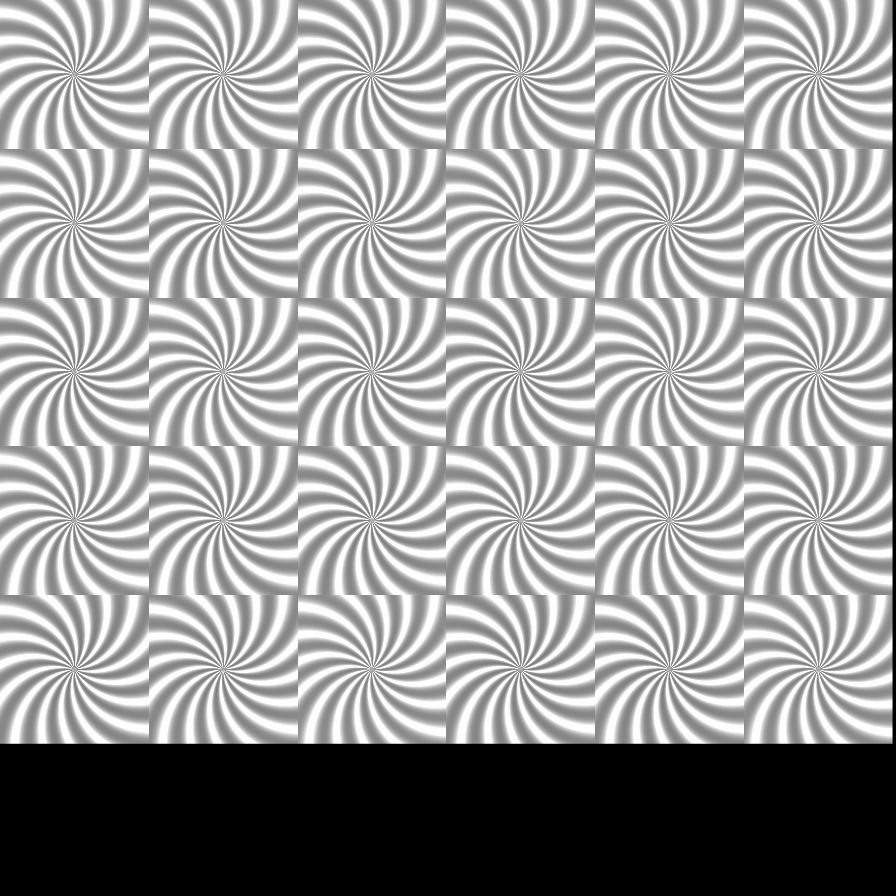
A Shadertoy shader for this pattern:

```glsl
// Grid of grey pinwheel spirals on white, with black margins below and at the right.
#define TILE 0.16602     // tile side, in canvas heights
#define COLUMNS 6.0
#define ROWS 5.0
#define ARMS 16.0        // spiral arms per tile
#define TWIST 1.2        // radians of turn per tile of radius
#define ARM_OFFSET 0.78  // rotation, in arm spacings
#define ARM_HALF 0.76    // share of a spacing covered by grey
#define SOFTNESS 2.3     // exponent of the grey falloff
#define CORE_GREY 0.50
#define OUTER_LIFT 0.06  // lightening of arms away from the hub
#define PHASE_VARY 0.07  // rotation differences between tiles

const float TAU = 6.2831853;

// Layered sines: a slow, repeatable variation in about -1..1
float tileVariation(vec2 cell) {
    return 0.6 * sin(dot(cell, vec2(1.9, 2.7))) + 0.4 * sin(dot(cell, vec2(4.1, 1.3)) + 1.0);
}

// Grey level of one pinwheel; p is centred, in tile units
float pinwheel(vec2 p, float vary, float pixel) {
    float radius = length(p);
    float angle = atan(p.y, p.x + 1e-6);
    float phase = ARMS * (angle - TWIST * radius) / TAU - ARM_OFFSET + PHASE_VARY * vary;
    float fromCore = 2.0 * abs(fract(phase + 0.5) - 0.5);
    float core = CORE_GREY + OUTER_LIFT * radius + 0.012 * vary;
    float shade = mix(core, 0.995, pow(min(fromCore / ARM_HALF, 1.0), SOFTNESS));

    // Blend to the mean where arms become thinner than a pixel
    float footprint = ARMS * pixel / (TAU * max(radius, 1e-4));
    return mix(shade, 0.68, smoothstep(0.5, 1.6, footprint));
}

void mainImage(out vec4 fragColor, in vec2 fragCoord) {
    float pixel = 1.0 / (iResolution.y * TILE);

    // Rows are counted from the top edge
    vec2 grid = vec2(fragCoord.x, iResolution.y - fragCoord.y) * pixel;
    vec2 cell = floor(grid);
    vec2 p = (fract(grid) - 0.5) * vec2(1.0, -1.0);
    float shade = pinwheel(p, tileVariation(cell), pixel);

    // Black margins outside the grid
    vec2 inside = clamp((vec2(COLUMNS, ROWS) - grid) / pixel + 0.5, 0.0, 1.0);
    fragColor = vec4(vec3(shade * inside.x * inside.y), 1.0);
}
```
